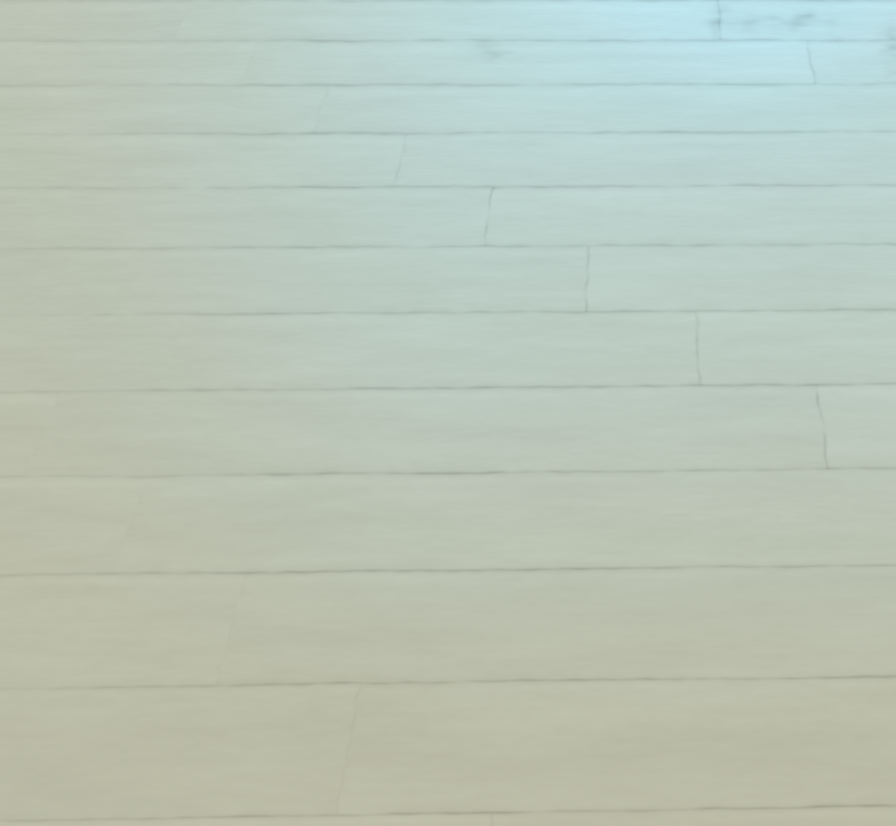
Write a WebGL 2 fragment shader that draws this texture.

```glsl
#version 300 es
// Pale washed floorboards receding in perspective, warm below and lit cyan at the upper right.
precision highp float;

uniform vec2 u_resolution;
out vec4 outColor;

// Colours
const vec3 WARM = vec3(0.732, 0.734, 0.650);
const vec3 COOL = vec3(0.738, 0.894, 0.928);

// Board layout: rows shrink upward as 1 / (1 + RECEDE * row)
const float FIRST_SEAM = 0.0155;
const float DEPTH = 2.053;
const float RECEDE = 0.0837;
const float TILT = 0.0184;
const float VANISH_X = 0.720;
const float BOARD_LENGTH = 1.126;
const float JOINT_START = 0.781;
const float JOINT_STEP = 0.175;

// Lines and wear
const float SEAM_WIDTH = 0.0019;
const float JOINT_WIDTH = 0.0022;
const float SEAM_DARK = 0.078;
const float JOINT_DARK = 0.060;
const float WOBBLE = 0.0016;
const float GRAIN = 0.036;
const float BOARD_TINT = 0.008;
const float STAIN_DARK = 0.11;

// Stains: centre, then radii
const vec4 STAINS[4] = vec4[4](
  vec4(0.875, 0.974, 0.045, 0.010), vec4(0.802, 0.975, 0.010, 0.014),
  vec4(0.548, 0.939, 0.022, 0.009), vec4(0.996, 0.945, 0.010, 0.022));

float hash(vec2 p) {
  return fract(sin(dot(p, vec2(127.1, 311.7))) * 43758.55);
}

float gradientAt(vec2 cell, vec2 offset) {
  float angle = 6.2832 * hash(cell);
  return dot(vec2(cos(angle), sin(angle)), offset);
}

// Gradient noise, about -0.7 to 0.7
float noise(vec2 p) {
  vec2 i = floor(p), f = fract(p);
  vec2 u = f * f * f * (f * (f * 6.0 - 15.0) + 10.0);
  vec2 e = vec2(1.0, 0.0);
  return mix(mix(gradientAt(i, f), gradientAt(i + e.xy, f - e.xy), u.x),
             mix(gradientAt(i + e.yx, f - e.yx), gradientAt(i + e.xx, f - e.xx), u.x), u.y);
}

// Soft line profile that never gets thinner than a pixel
float line(float dist, float width, float pixel) {
  float w = max(width, 0.7 * pixel);
  return exp(-dist * dist / (w * w)) * width / w;
}

// Share of cool light across the canvas
float coolLight(vec2 uv) {
  float rise = smoothstep(-0.06, 1.05, uv.y) * mix(0.36, 1.08, smoothstep(-0.02, 0.55, uv.x));
  vec2 d = uv - vec2(0.84, 1.03);
  return 0.60 * rise - 0.015 + 0.42 * exp(-d.x * d.x / 0.09 - d.y * d.y / 0.03);
}

float stains(vec2 uv) {
  float total = 0.0;
  for (int i = 0; i < 4; i++) {
    vec2 d = (uv - STAINS[i].xy) / STAINS[i].zw;
    d += 1.2 * vec2(noise(uv * 45.0), noise(uv * 38.0 + 9.0));
    total += exp(-dot(d, d)) * (0.55 + 0.9 * noise(uv * vec2(50.0, 130.0)));
  }
  return max(total, 0.0);
}

void main() {
  vec2 uv = gl_FragCoord.xy / u_resolution;
  float pixel = 1.0 / u_resolution.y;
  float aspect = u_resolution.x / u_resolution.y;

  // Perspective floor coordinates
  float y = uv.y - TILT * (uv.x - 0.5) * (1.0 - uv.y);
  y += WOBBLE * (noise(uv * vec2(9.0, 14.0)) + 0.7 * noise(uv * vec2(42.0, 14.0)));
  float t = (y - FIRST_SEAM) / DEPTH;
  float scale = 1.0 / (1.0 - t);
  float depth = t * scale / RECEDE;
  float row = floor(depth);
  float along = (uv.x - VANISH_X) * scale;
  float board = (along - JOINT_START + JOINT_STEP * row) / BOARD_LENGTH;
  vec2 id = vec2(row, floor(board));

  // Signed seam distance and joint distance in canvas heights
  float seamDist = (depth - floor(depth + 0.5)) * DEPTH * RECEDE / (scale * scale);
  float jointDist = (board - floor(board + 0.5)) * BOARD_LENGTH * aspect / scale;
  jointDist += 0.004 * noise(uv * vec2(8.0, 50.0));

  // Long grain, cloudy wash and a tint for each board
  vec2 shift = vec2(hash(id), hash(id + 17.0)) * 40.0;
  vec2 fibre = vec2(along, depth) + shift;
  float grain = 0.45 * noise(fibre * vec2(3.0, 2.6))
              + 0.40 * noise(fibre * vec2(6.0, 6.0))
              + 0.30 * noise(fibre * vec2(17.0, 13.0))
              + 0.26 * noise(fibre * vec2(48.0, 26.0));
  float shade = 1.0 + GRAIN * grain + BOARD_TINT * (hash(id + 5.0) - 0.5);

  // Worn seams: broken, fainter at the left, with a pale lower lip
  float seamRow = floor(depth + 0.5) * 3.7;
  float wear = 0.8 + 0.7 * noise(vec2(uv.x * 7.0, seamRow)) + 0.8 * noise(vec2(uv.x * 38.0, seamRow + 0.4));
  wear = clamp(wear, 0.1, 1.4);
  float seamFade = mix(0.45, 1.0, smoothstep(0.0, 0.4, uv.x)) * mix(1.0, 0.8, uv.y);
  float seam = line(seamDist, SEAM_WIDTH, pixel) + 0.25 * line(seamDist, 0.006, pixel);
  shade -= SEAM_DARK * seam * wear * seamFade;
  shade += 0.014 * line(seamDist + 0.008, 0.005, pixel) * wear;

  // Staggered end joints
  float jointFade = mix(0.12, 1.0, smoothstep(0.25, 0.65, uv.x)) * (0.7 + 0.6 * hash(id + 31.0));
  float jointWear = clamp(0.8 + 1.3 * noise(uv * vec2(5.0, 60.0)), 0.1, 1.5);
  shade -= JOINT_DARK * line(jointDist, JOINT_WIDTH, pixel) * jointFade * jointWear;

  shade -= STAIN_DARK * stains(uv);

  vec3 color = mix(WARM, COOL, clamp(coolLight(uv) + 0.03 * grain, 0.0, 1.0));
  outColor = vec4(color * shade, 1.0);
}
```
